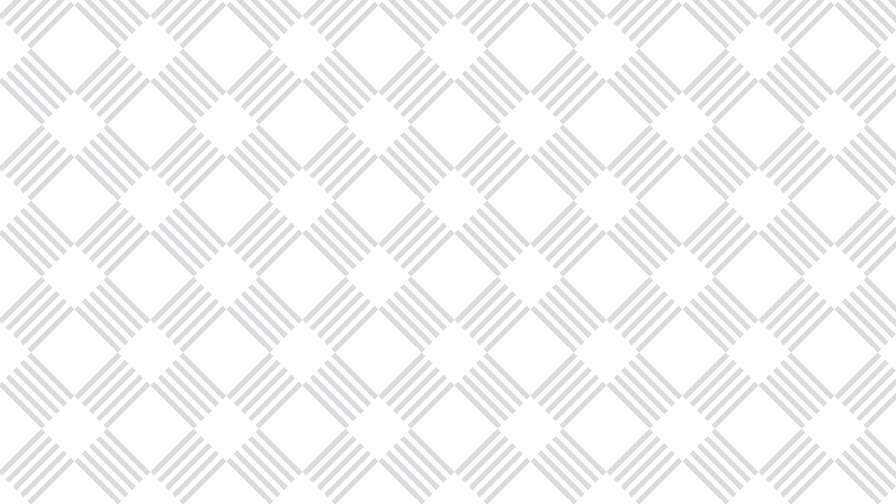
A WebGL 1 fragment shader for this pattern:

```glsl
precision highp float;
// Diagonal basket weave: grey striped blocks on white, turned 45 degrees.
// One diagonal lattice cell is folded by symmetry onto a single block, whose
// bars are cut out with a repeated one-dimensional distance.

#define PERIOD 0.3016              // repeat width, in canvas heights
#define ANCHOR vec2(0.9016, 0.602) // centre of one open diamond
#define BLOCK_HALF 0.215           // half width of a block, in lattice units
#define BAR_COUNT 5.0
#define BAR_DUTY 0.5               // bar width over bar pitch
#define PAPER vec3(1.0)
#define INK vec3(0.86, 0.86, 0.87)

uniform vec2 u_resolution;

// Diagonal axes: open diamonds fall on integer coordinates.
vec2 toLattice(vec2 p) {
  p = (p - ANCHOR) / PERIOD;
  return vec2(p.x + p.y, p.x - p.y);
}

// Signed distance to the bars, in lattice units.
float barDistance(vec2 lattice) {
  vec2 fold = abs(fract(lattice + 0.5) - 0.5);
  float along = max(fold.x, fold.y);
  float across = min(fold.x, fold.y);

  // The block starts and ends on a full bar.
  float pitch = 2.0 * BLOCK_HALF / (BAR_COUNT - 1.0 + BAR_DUTY);
  float shift = 0.5 * mod(BAR_COUNT, 2.0);
  float toBar = abs(fract(across / pitch + shift) - 0.5);
  float bars = (toBar - 0.5 * BAR_DUTY) * pitch;

  float block = max(BLOCK_HALF - along, across - BLOCK_HALF);
  return max(bars, block);
}

void main() {
  vec2 p = gl_FragCoord.xy / u_resolution.y;
  float pixel = sqrt(2.0) / (PERIOD * u_resolution.y);
  float coverage = clamp(0.5 - barDistance(toLattice(p)) / pixel, 0.0, 1.0);
  gl_FragColor = vec4(mix(PAPER, INK, coverage), 1.0);
}
```
